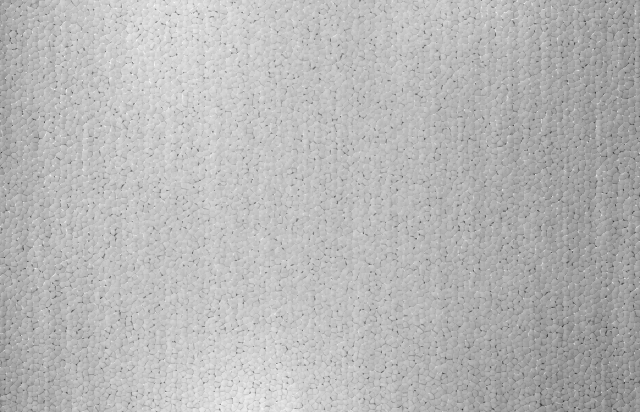
This texture is drawn by a WebGL 1 fragment shader. Its source:

```glsl
precision highp float;
// Sheet of pressed grey foam beads with small pits, fine vertical streaks and soft uneven light.
uniform vec2 u_resolution;

const float BEADS_ACROSS = 116.0;
const float BEAD_JITTER = 0.75;
const float BASE_GREY = 0.738;
const float LIGHT_RANGE = 0.88;
const float SEAM_WIDTH = 0.18;
const float SEAM_DEPTH = 0.13;
const float PIT_SHARE = 0.20;
const float PIT_DEPTH = 0.29;
const float GLINT_SHARE = 0.22;
const float GLINT_GAIN = 0.15;
const float RELIEF = 0.06;
const float BEAD_VARIATION = 0.02;
const float STREAKS_ACROSS = 170.0;
const float STREAK_GAIN = 0.05;
const float GRAIN_ACROSS = 300.0;
const float GRAIN_GAIN = 0.06;
const vec2 LIGHT_DIR = vec2(-0.75, 0.66);

float hash(vec2 p) {
  vec3 q = fract(p.xyx * 0.1031);
  q += dot(q, q.yzx + 33.33);
  return fract((q.x + q.y) * q.z);
}

float noise(vec2 p) {
  vec2 i = floor(p), f = fract(p);
  f = f * f * (3.0 - 2.0 * f);
  return mix(mix(hash(i), hash(i + vec2(1.0, 0.0)), f.x),
             mix(hash(i + vec2(0.0, 1.0)), hash(i + vec2(1.0, 1.0)), f.x), f.y);
}

// Soft elliptical patch of light
float glow(vec2 uv, vec2 center, vec2 radius) {
  vec2 d = (uv - center) / radius;
  return exp(-dot(d, d));
}

// Broad light: bright patches at top and bottom, shaded sides and lower corners
float lighting(vec2 uv) {
  float g = 0.12 * glow(uv, vec2(0.27, 1.05), vec2(0.17, 0.38));
  g += 0.16 * glow(uv, vec2(0.38, -0.04), vec2(0.15, 0.22));
  g += 0.09 * glow(uv, vec2(0.74, 1.06), vec2(0.16, 0.22));
  g += 0.04 * glow(uv, vec2(0.30, 0.45), vec2(0.24, 0.50));
  g -= 0.11 * exp(-uv.x / 0.07);
  g -= 0.13 * smoothstep(0.55, 1.0, uv.x);
  float low = 1.0 - smoothstep(0.0, 0.4, uv.y);
  g -= 0.05 * low * smoothstep(0.15, 0.5, abs(uv.x - 0.38));
  return BASE_GREY + LIGHT_RANGE * g;
}

// Three nearest beads in staggered columns: distances, random keys, nearest offset
void nearestBeads(vec2 p, out vec3 dist, out vec3 key, out vec2 offset) {
  float column = floor(p.x);
  dist = vec3(9.0);
  key = vec3(0.0);
  offset = vec2(0.0);
  for (int x = -1; x <= 1; x++) {
    float cx = column + float(x);
    float shift = 0.5 * mod(cx, 2.0);
    for (int y = -1; y <= 1; y++) {
      vec2 id = vec2(cx, floor(p.y - shift) + float(y));
      vec2 rnd = vec2(hash(id + 17.0), hash(id + 61.0));
      vec2 d = p - id - vec2(0.5, 0.5 + shift) - BEAD_JITTER * (rnd - 0.5);
      float len = length(d);
      float k = hash(id + 113.0);
      if (len < dist.x) {
        dist = vec3(len, dist.xy);
        key = vec3(k, key.xy);
        offset = d;
      } else if (len < dist.y) {
        dist = vec3(dist.x, len, dist.y);
        key = vec3(key.x, k, key.y);
      } else if (len < dist.z) {
        dist.z = len;
        key.z = k;
      }
    }
  }
}

void main() {
  vec2 uv = gl_FragCoord.xy / u_resolution;
  vec2 p = gl_FragCoord.xy / u_resolution.x;
  float pixel = BEADS_ACROSS / u_resolution.x;
  float side = smoothstep(0.15, 0.5, abs(uv.x - 0.45));
  float low = 1.0 - smoothstep(0.0, 0.4, uv.y);

  vec3 dist, key;
  vec2 offset;
  nearestBeads(p * BEADS_ACROSS, dist, key, offset);

  // Broken seams differ in depth, junctions may hold a pit or a glint
  float seam = 1.0 - smoothstep(0.0, SEAM_WIDTH + pixel, dist.y - dist.x);
  float seamKey = fract((key.x + key.y) * 7.31);
  float broken = smoothstep(0.25, 0.75, noise(p * BEADS_ACROSS * 1.6 + 40.0));
  float junction = 1.0 - smoothstep(0.04, 0.24 + pixel, dist.z - dist.x);
  float junctionKey = fract((key.x + key.y + key.z) * 5.17);
  float pit = junction * (1.0 - smoothstep(0.0, PIT_SHARE, junctionKey));
  float glint = junction * smoothstep(1.0 - GLINT_SHARE, 1.0, junctionKey);
  float slope = dot(offset, LIGHT_DIR);

  float grey = lighting(uv);
  grey += BEAD_VARIATION * (key.x - 0.5);
  grey += RELIEF * slope * (0.8 + 0.7 * side);
  grey -= SEAM_DEPTH * seam * (seamKey * seamKey * broken + 0.22 * low);
  grey -= PIT_DEPTH * pit;
  grey += GLINT_GAIN * glint * (0.6 + 0.6 * side);

  // Cutting streaks and fine surface grain
  float streak = noise(vec2(p.x * STREAKS_ACROSS, p.y * 7.0)) - 0.5;
  grey += STREAK_GAIN * streak * (0.7 + 0.6 * side);
  grey += GRAIN_GAIN * (noise(p * GRAIN_ACROSS) - 0.5);

  gl_FragColor = vec4(vec3(clamp(grey, 0.0, 1.0)), 1.0);
}
```
